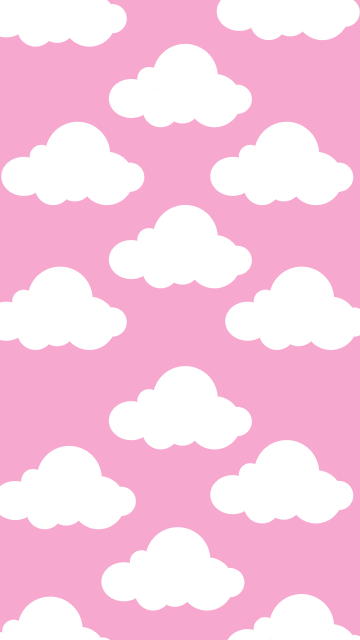
Reproduce this pattern procedurally as a Shadertoy shader.

```glsl
#define SKY vec3(0.965, 0.66, 0.81)
#define CLOUD vec3(1.0)
#define WIDTH_IN_DOMES 11.077
#define MIDDLE_START vec2(5.70, -2.35)
#define MIDDLE_STEP 4.957
#define LEFT_START vec2(1.95, 0.18)
#define RIGHT_START vec2(9.05, 0.18)
#define SIDE_STEP 4.877

const int SIDE_ROWS = 5;
const int MIDDLE_ROWS = 4;

// Small shifts of each side cloud away from its even spacing
const vec2 LEFT_DRIFT[SIDE_ROWS] = vec2[](
    vec2(-0.10, -0.05), vec2(0.44, -0.05), vec2(-0.10, 0.37),
    vec2(0.18, -0.27), vec2(-0.41, -0.03));
const vec2 RIGHT_DRIFT[SIDE_ROWS] = vec2[](
    vec2(-0.03, 0.15), vec2(-0.23, -0.05), vec2(0.23, 0.37),
    vec2(-0.23, -0.09), vec2(0.23, 0.05));

float circle(vec2 p, vec2 center, float radius) {
    return length(p - center) - radius;
}

float ellipse(vec2 p, vec2 center, vec2 radii) {
    return (length((p - center) / radii) - 1.0) * min(radii.x, radii.y);
}

// Union of puffs around a dome of radius one
float cloud(vec2 p) {
    float d = circle(p, vec2(0.0), 1.0);
    d = min(d, ellipse(p, vec2(0.0, -0.64), vec2(1.28, 0.41)));
    d = min(d, ellipse(p, vec2(-1.66, -0.68), vec2(0.69, 0.60)));
    d = min(d, circle(p, vec2(-1.115, -0.07), 0.36));
    d = min(d, circle(p, vec2(0.90, -0.745), 0.82));
    d = min(d, circle(p, vec2(1.60, -0.705), 0.45));
    d = min(d, circle(p, vec2(-0.756, -1.0), 0.564));
    return min(d, circle(p, vec2(-0.09, -0.885), 0.564));
}

void mainImage(out vec4 fragColor, in vec2 fragCoord) {
    // Units of dome radii, measured from the top left corner
    float pixel = WIDTH_IN_DOMES / iResolution.x;
    vec2 p = (fragCoord - vec2(0.0, iResolution.y)) * pixel;
    float d = 1e3;

    // Outer columns
    for (int row = 0; row < SIDE_ROWS; row++) {
        vec2 drop = vec2(0.0, -SIDE_STEP * float(row));
        d = min(d, cloud(p - LEFT_START - drop - LEFT_DRIFT[row]));
        d = min(d, cloud(p - RIGHT_START - drop - RIGHT_DRIFT[row]));
    }

    // Middle column, its lowest cloud nudged left
    for (int row = 0; row < MIDDLE_ROWS; row++) {
        float nudge = row == MIDDLE_ROWS - 1 ? -0.23 : 0.0;
        vec2 offset = vec2(nudge, -MIDDLE_STEP * float(row));
        d = min(d, cloud(p - MIDDLE_START - offset));
    }

    float coverage = clamp(0.5 - d / pixel, 0.0, 1.0);
    fragColor = vec4(mix(SKY, CLOUD, coverage), 1.0);
}
```
